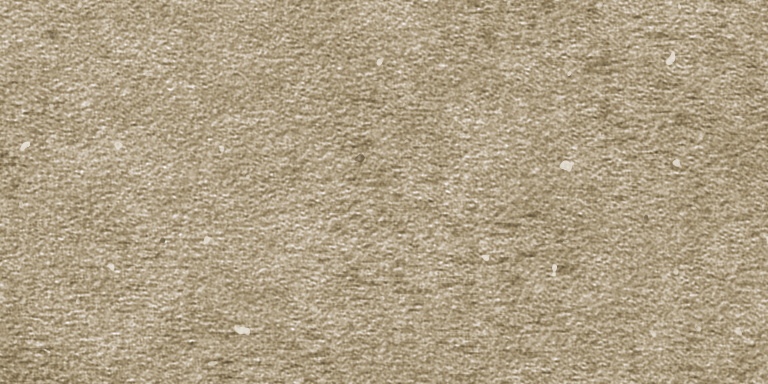
Reproduce this texture procedurally as a Shadertoy shader.

```glsl
// Sandy beige stone with fine horizontal tooling, pale chips and a few dark pits.

const vec3 SAND  = vec3(0.70, 0.64, 0.53);
const vec3 CHALK = vec3(0.91, 0.89, 0.85);
const vec3 PIT   = vec3(0.40, 0.34, 0.24);

float hash(vec2 p) {
    return fract(sin(dot(p, vec2(127.1, 311.7))) * 43758.5453);
}

float noise(vec2 p) {
    vec2 i = floor(p), f = fract(p);
    f = f * f * (3.0 - 2.0 * f);
    return mix(mix(hash(i), hash(i + vec2(1, 0)), f.x),
               mix(hash(i + vec2(0, 1)), hash(i + vec2(1, 1)), f.x), f.y);
}

vec2 rotate(vec2 p, float angle) {
    float c = cos(angle), s = sin(angle);
    return vec2(c * p.x - s * p.y, s * p.x + c * p.y);
}

// Grain relief, wider than tall
float relief(vec2 p) {
    p.y += 0.010 * noise(p * 14.0);
    float coarse = noise(p * vec2(75.0, 150.0));
    float fine = noise(rotate(p, 0.4) * vec2(150.0, 190.0) + 37.0);
    return 0.6 * coarse + 0.4 * fine;
}

// Relief lit from above
float emboss(vec2 p, vec2 toLight) {
    return relief(p) - relief(p + toLight);
}

// Long broken tool marks
float toolMarks(vec2 p) {
    p.y += 0.012 * noise(p * vec2(9.0, 5.0));
    float zone = smoothstep(0.2, 0.8, noise(p * 3.0 + 11.0));
    return zone * smoothstep(0.58, 0.9, noise(p * vec2(26.0, 115.0) + 5.0));
}

// Ragged spots, at most one per cell; returns coverage
float spots(vec2 p, float cell, float radius, float chance, float seed) {
    vec2 id = floor(p / cell) + seed;
    vec2 jitter = vec2(hash(id + 0.3), hash(id + 7.7));
    vec2 q = (fract(p / cell) - mix(vec2(0.25), vec2(0.75), jitter)) * cell;
    float size = hash(id + 3.1);
    float r = radius * mix(0.4, 1.0, size * size);
    q = rotate(q, 6.2832 * hash(id + 5.9));
    q.y *= mix(1.1, 2.1, hash(id + 9.2));
    float ragged = (noise(p * 85.0 + seed) - 0.5) * r * 1.5;
    float d = length(q) + ragged - r;
    float present = step(hash(id + 1.7), chance);
    return present * (1.0 - smoothstep(-0.003, 0.003, d));
}

// Darker tones are warmer, lighter tones are greyer
vec3 stoneColor(float tone) {
    return SAND + tone * vec3(1.0, 1.1, 1.35) + tone * tone * vec3(0.0, 0.4, 1.5);
}

void mainImage(out vec4 fragColor, in vec2 fragCoord) {
    vec2 p = fragCoord / iResolution.y;

    // Tone: broad mottling, lit grain, speckle and tool marks
    float tone = 0.045 * (noise(p * 5.0) - 0.5) + 0.07 * (noise(p * 22.0 + 3.0) - 0.5);
    tone += 0.28 * emboss(p, vec2(-0.003, 0.006));
    tone += 0.21 * (noise(rotate(p, 0.7) * 185.0 + 71.0) - 0.5);
    tone -= 0.13 * toolMarks(p);
    vec3 color = stoneColor(tone);

    // Dark pits, small faint chips, then large bright chips
    float grit = noise(p * 140.0 + 19.0);
    color = mix(color, PIT, spots(p, 0.25, 0.018, 0.22, 40.0) * mix(0.35, 0.9, grit));
    color = mix(color, CHALK, spots(p, 0.085, 0.009, 0.35, 80.0) * mix(0.2, 0.8, grit));
    color = mix(color, CHALK, spots(p, 0.23, 0.021, 0.5, 120.0) * mix(0.7, 1.0, grit));

    fragColor = vec4(clamp(color, 0.0, 1.0), 1.0);
}
```
